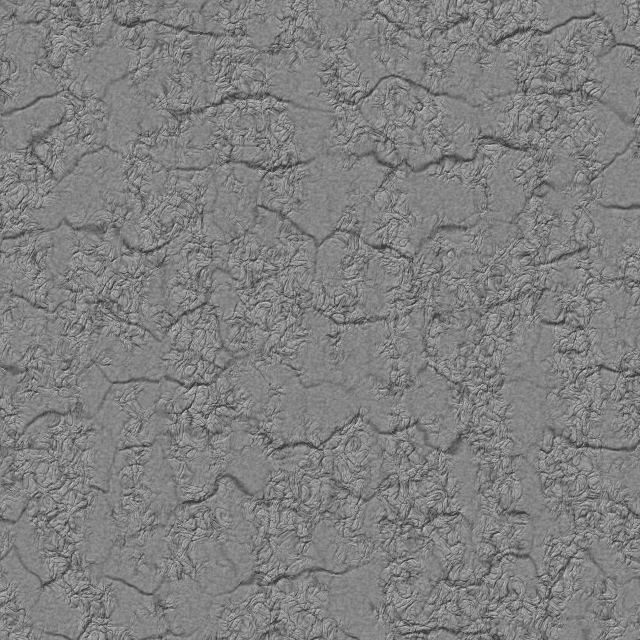
Write a WebGL 1 fragment shader that draws this texture map.

```glsl
precision highp float;
// Grey cracked bark: tall plates split by bold, mostly horizontal cracks, with
// finer cracks and creases between smooth patches. Warped cell borders and
// gradient noise form a height, toned by its depth and by light from above.
uniform vec2 u_resolution;

const float BASE_TONE    = 0.522;
const float RELIEF       = 1.15;              // strength of the slope lighting
const vec2  LIGHT_STEP   = vec2(-0.0008, 0.0018);
const vec2  PLATE_COUNT  = vec2(12.0, 9.5);   // bold cells across the canvas
const vec2  FLAKE_COUNT  = vec2(36.0, 31.0);  // small cells across the canvas
const float PLATE_WIDTH  = 0.0034;
const float FLAKE_WIDTH  = 0.0022;
const float PLATE_DEPTH  = 0.19;
const float FLAKE_DEPTH  = 0.10;
const float CREASE_DEPTH = 0.22;
const float CREASE_WIDTH = 0.20;
const float CREASE_MEAN  = 0.70;
const float GRAIN        = 0.085;

vec2 hash2(vec2 p) {
  vec3 q = fract(p.xyx * vec3(0.1031, 0.1030, 0.0973));
  q += dot(q, q.yzx + 33.33);
  return fract((q.xx + q.yz) * q.zy);
}

float corner(vec2 cell, vec2 offset) {
  float angle = 6.2832 * hash2(cell).x;
  return dot(vec2(cos(angle), sin(angle)), offset);
}

// Gradient noise, roughly -0.7 to 0.7
float noise(vec2 p) {
  vec2 i = floor(p), f = p - i;
  vec2 s = f * f * f * (f * (f * 6.0 - 15.0) + 10.0);
  vec2 e = vec2(1.0, 0.0);
  return mix(mix(corner(i, f), corner(i + e.xy, f - e.xy), s.x),
             mix(corner(i + e.yx, f - e.yx), corner(i + e.xx, f - e.xx), s.x), s.y);
}

vec2 warp(vec2 p) {
  return vec2(noise(p), noise(p + 37.4));
}

// Distance to the nearest cell border (x) and how level that border is (y)
vec2 cellBorder(vec2 p) {
  vec2 cell = floor(p), first = vec2(0.0), second = vec2(0.0);
  float d1 = 99.0, d2 = 99.0;
  for (int y = -1; y <= 1; y++) {
    for (int x = -1; x <= 1; x++) {
      vec2 c = cell + vec2(float(x), float(y));
      vec2 r = c + 0.1 + 0.8 * hash2(c + 11.0) - p;
      float d = dot(r, r);
      if (d < d1) {
        d2 = d1; second = first;
        d1 = d;  first = r;
      } else if (d < d2) {
        d2 = d;  second = r;
      }
    }
  }
  vec2 across = second - first;
  float span = max(length(across), 0.001);
  return vec2(0.5 * (d2 - d1) / span, abs(across.y) / span);
}

float groove(float d, float width) {
  return exp(-d * d / (width * width));
}

// Thin dark creases along the zero lines of three noise octaves
float creases(vec2 uv) {
  vec2 p = uv * vec2(50.0, 40.0) + 0.6 * warp(uv * 33.0);
  float sum = 0.0, weight = 0.44;
  for (int i = 0; i < 3; i++) {
    sum += weight * smoothstep(0.0, CREASE_WIDTH, abs(noise(p)));
    p = p * 1.93 + 17.3;
    weight *= 0.74;
  }
  return sum / 1.006 - CREASE_MEAN;
}

float height(vec2 uv) {
  vec2 bend = 0.024 * warp(uv * 14.0) + 0.007 * warp(uv * 48.0 + 5.0);

  // Rough bands running up the trunk, with smooth patches between them
  float band = noise((uv + bend) * vec2(15.0, 6.5) + 3.0) + 0.5 * noise(uv * 31.0 + 9.0);
  float rough = mix(0.16, 1.0, smoothstep(-0.32, 0.18, band));

  // Bold plate cracks, strongest where level
  vec2 plate = cellBorder((uv + bend) * PLATE_COUNT);
  float open = smoothstep(-0.35, 0.25, noise(uv * 11.0 + 21.0));
  float bold = mix(0.25, 1.0, plate.y * plate.y) * mix(0.3, 1.0, open);
  float plateGap = plate.x / PLATE_COUNT.x;
  float h = -PLATE_DEPTH * bold * groove(plateGap, PLATE_WIDTH);
  h += 0.025 * bold * groove(plateGap, 3.0 * PLATE_WIDTH);

  // Small flakes, only in the rough bands
  vec2 flake = cellBorder((uv + 0.8 * bend) * FLAKE_COUNT + 0.25 * warp(uv * 70.0));
  float split = smoothstep(-0.2, 0.3, noise(uv * 24.0 + 51.0));
  h -= FLAKE_DEPTH * rough * split * groove(flake.x / FLAKE_COUNT.x, FLAKE_WIDTH);

  return h + CREASE_DEPTH * rough * creases(uv);
}

void main() {
  vec2 uv = gl_FragCoord.xy / u_resolution;
  float h = height(uv);
  float slope = h - height(uv + LIGHT_STEP);
  float grain = noise(uv * vec2(210.0, 235.0)) + 0.5 * noise(uv * vec2(90.0, 150.0) + 7.0);
  float tone = BASE_TONE + h + RELIEF * slope + GRAIN * grain;
  gl_FragColor = vec4(vec3(clamp(tone, 0.24, 0.76)), 1.0);
}
```
